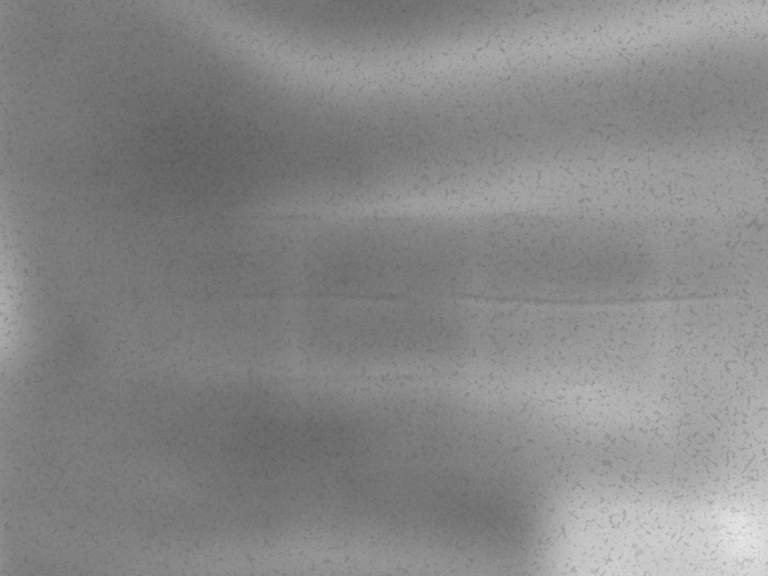
Write a WebGL 1 fragment shader that draws this texture.

```glsl
precision highp float;
uniform vec2 u_resolution;

float hash(vec2 p) {
  vec3 q = fract(vec3(p.xyx) * 0.1031);
  q += dot(q, q.yzx + 33.33);
  return fract((q.x + q.y) * q.z);
}

float valueNoise(vec2 p) {
  vec2 cell = floor(p);
  vec2 f = fract(p);
  f = f * f * (3.0 - 2.0 * f);
  float low = mix(hash(cell), hash(cell + vec2(1.0, 0.0)), f.x);
  float high = mix(hash(cell + vec2(0.0, 1.0)), hash(cell + 1.0), f.x);
  return mix(low, high, f.y);
}

float fbm(vec2 p) {
  float sum = 0.0;
  float weight = 0.5;
  for (int i = 0; i < 4; i++) {
    sum += weight * (valueNoise(p) - 0.5);
    p = mat2(0.8, 0.6, -0.6, 0.8) * p * 2.03 + 17.0;
    weight *= 0.5;
  }
  return sum;
}

// Soft elliptical patch whose long axis follows a slope
float glow(vec2 p, vec2 centre, vec2 radius, float slope) {
  vec2 d = p - centre;
  d.y -= slope * d.x;
  d /= radius;
  return exp(-dot(d, d));
}

float softStep(float edge, float width, float x) {
  return smoothstep(edge - width, edge + width, x);
}

// Haze that fades upward from a softer lower rim
float rimmedBand(float height, float rim, float fade) {
  return softStep(0.0, rim, height) * exp(-max(height, 0.0) / fade);
}

float darkClouds(vec2 p) {
  float shade = 0.075 * glow(p, vec2(0.30, 0.72), vec2(0.17, 0.18), -0.15);
  shade += 0.06 * glow(p, vec2(0.60, 0.74), vec2(0.20, 0.07), 0.05);
  shade += 0.06 * glow(p, vec2(1.20, 0.82), vec2(0.24, 0.08), 0.15);
  shade += 0.07 * glow(p, vec2(0.70, 1.00), vec2(0.22, 0.06), 0.10);
  shade += 0.045 * glow(p, vec2(0.64, 0.53), vec2(0.26, 0.06), 0.0);
  shade += 0.05 * glow(p, vec2(1.04, 0.54), vec2(0.18, 0.05), 0.0);
  shade += 0.03 * glow(p, vec2(0.68, 0.43), vec2(0.16, 0.04), 0.0);
  shade += 0.03 * glow(p, vec2(0.12, 0.39), vec2(0.05, 0.05), 0.5);
  shade += 0.065 * glow(p, vec2(0.50, 0.23), vec2(0.22, 0.11), -0.1);
  shade += 0.075 * glow(p, vec2(0.84, 0.11), vec2(0.16, 0.08), -0.2);
  return shade;
}

float lightHaze(vec2 p) {
  // Upper ribbon with a rounded bend
  float bend = p.x - 0.56;
  float ribbon = 0.855 - 0.165 * bend + 0.315 * sqrt(bend * bend + 0.006);
  float ribbonFade = softStep(0.32, 0.18, p.x);
  float light = 0.105 * ribbonFade * exp(-pow((p.y - ribbon) / 0.05, 2.0));
  // Central streaks
  float reach = softStep(0.48, 0.18, p.x) * (1.0 - 0.5 * softStep(1.0, 0.25, p.x));
  light += 0.075 * reach * rimmedBand(p.y - 0.62 - 0.012 * p.x, 0.025, 0.06);
  light += 0.055 * glow(p, vec2(0.92, 0.68), vec2(0.30, 0.045), 0.16);
  light += 0.05 * glow(p, vec2(0.70, 0.34), vec2(0.33, 0.04), -0.06);
  light += 0.12 * glow(p, vec2(1.05, 0.29), vec2(0.15, 0.07), -0.1);
  light += 0.05 * glow(p, vec2(1.15, 0.40), vec2(0.28, 0.08), 0.0);
  // Lit borders
  light += 0.15 * glow(p, vec2(0.0, 0.48), vec2(0.055, 0.16), 0.0);
  light += 0.035 * exp(-p.x / 0.02);
  light += 0.12 * glow(p, vec2(1.34, 0.24), vec2(0.10, 0.12), 0.0);
  light += 0.075 * glow(p, vec2(0.58, 0.02), vec2(0.34, 0.055), 0.0);
  // Bright corner block with a faint inner frame
  float block = softStep(0.955, 0.07, p.x) * (1.0 - softStep(0.15, 0.085, p.y));
  light += 0.215 * block;
  light += 0.08 * glow(p, vec2(1.28, 0.08), vec2(0.05, 0.07), -0.6);
  light += 0.035 * block * glow(p, vec2(1.15, 0.12), vec2(0.2, 0.014), 0.0);
  return light;
}

// Thin line that wanders and breaks up along its length
float brokenLine(vec2 p, float height, float thickness, float seed) {
  float wander = 0.018 * (valueNoise(vec2(p.x * 9.0, seed)) - 0.5);
  float strength = smoothstep(0.2, 0.8, valueNoise(vec2(p.x * 12.0, seed + 9.0)));
  float d = (p.y - height - wander) / thickness;
  return strength * softStep(0.42, 0.1, p.x) * exp(-d * d);
}

float creases(vec2 p) {
  float relief = -0.035 * brokenLine(p, 0.483, 0.005, 3.0);
  relief += 0.02 * brokenLine(p, 0.472, 0.008, 3.0);
  relief -= 0.025 * brokenLine(p, 0.618, 0.006, 21.0);
  relief -= 0.018 * brokenLine(p, 0.345, 0.006, 47.0);
  for (int i = 0; i < 3; i++) {
    float x = 0.51 + 0.32 * float(i);
    relief += 0.022 * glow(p, vec2(x, 0.43), vec2(0.025, 0.18), 0.0);
  }
  return relief;
}

// Irregular soft flecks from the peaks of rotated noise
float flecks(vec2 p, float scale) {
  vec2 turned = mat2(0.8, 0.6, -0.6, 0.8) * p * scale;
  return smoothstep(0.66, 0.96, valueNoise(turned));
}

void main() {
  vec2 p = gl_FragCoord.xy / u_resolution.y;
  vec2 q = p + 0.04 * vec2(fbm(p * 4.0), fbm(p * 4.0 + 31.0));
  float tone = mix(0.483, 0.575, softStep(0.85, 0.5, p.x));
  tone += lightHaze(q) - darkClouds(q) + creases(p);
  tone += 0.035 * fbm(vec2(p.x * 3.0, (p.y - 0.06 * p.x) * 14.0));
  tone += 0.035 * fbm(p * 13.0 + 7.0);

  // Film grain, strongest in the light areas
  float exposure = smoothstep(0.42, 0.75, tone);
  tone += 0.03 * (valueNoise(p * 290.0) - 0.5);
  float grain = flecks(p, 170.0) + 0.6 * flecks(p + 3.0, 240.0);
  tone -= mix(0.022, 0.085, exposure) * grain;
  tone += mix(0.003, 0.012, exposure);
  gl_FragColor = vec4(vec3(clamp(tone, 0.0, 1.0)), 1.0);
}
```
